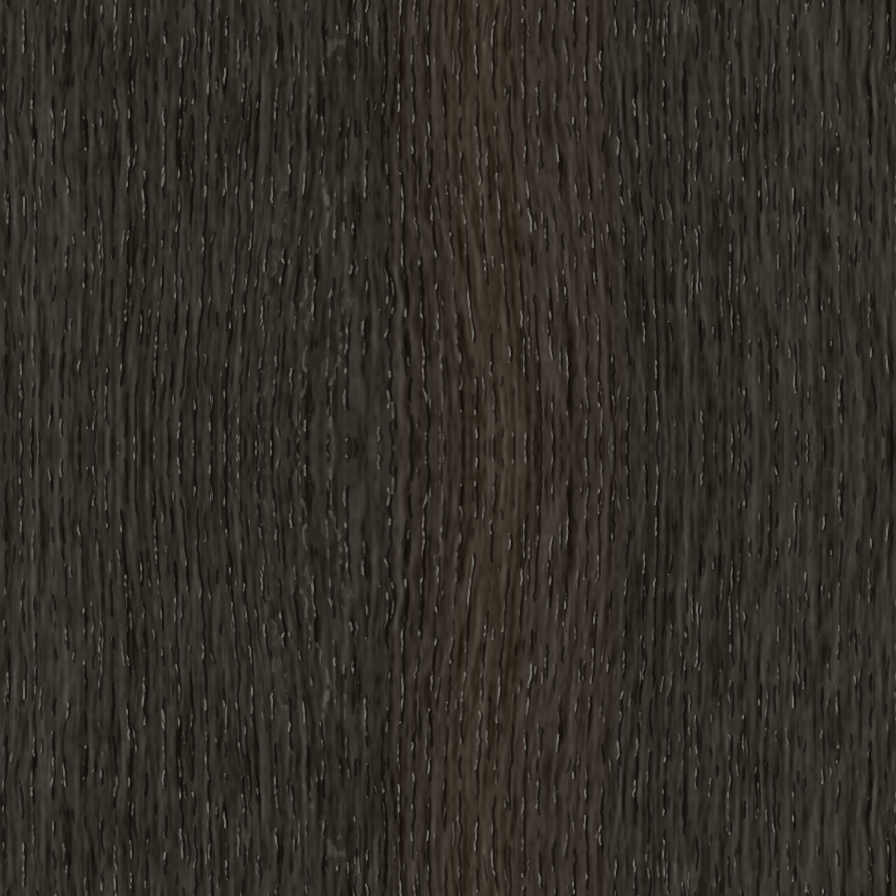
Give the GLSL for this texture, as a three.js fragment shader.

```glsl
// Dark stained oak: vertical fibres that bow around a cathedral figure,
// mirrored about the middle height. Embossed stretched noise makes fibres,
// jittered columns carry broken dark grooves with pale chalky ticks.
varying vec2 vUv;

const vec3 WOOD = vec3(0.197, 0.177, 0.154);
const vec3 WARM_TINT = vec3(0.021, 0.006, -0.006);
const vec3 CHALK = vec3(0.45, 0.44, 0.41);
const float FIGURE_X = 0.41;

float hash(vec2 p) {
  p = fract(p * vec2(0.1031, 0.1137));
  p += dot(p, p.yx + 33.33);
  return fract((p.x + p.y) * p.x * 17.0);
}

float noise(vec2 p) {
  vec2 cell = floor(p);
  vec2 f = fract(p);
  f = f * f * (3.0 - 2.0 * f);
  float low = mix(hash(cell), hash(cell + vec2(1.0, 0.0)), f.x);
  float high = mix(hash(cell + vec2(0.0, 1.0)), hash(cell + 1.0), f.x);
  return mix(low, high, f.y);
}

// Noise centred on zero
float ripple(vec2 p, vec2 frequency) {
  return noise(p * frequency + 19.0) - 0.5;
}

// Side-lit noise: bright on one flank of each fibre, dark on the other
float emboss(vec2 p, vec2 frequency) {
  vec2 q = p * frequency + 19.0;
  return noise(q) - noise(q + vec2(0.8, 0.25));
}

float band(float x, float centre, float width) {
  float d = (x - centre) / width;
  return exp(-d * d);
}

// Straightens the grain: lines bulge away from the figure at middle height
float grainCoordinate(vec2 p) {
  float d = p.x - FIGURE_X;
  float bow = 0.026 * d / sqrt(d * d + 0.010);
  bow *= band(p.y, 0.0, 0.24) * band(d, 0.0, 0.32);
  float drift = 0.010 * ripple(p, vec2(6.0, 5.0));
  float wobble = 0.0036 * ripple(p, vec2(40.0, 24.0));
  return p.x - bow + drift + wobble;
}

// Broad light and dark stripes along the plank
float stripeTone(float x) {
  float tone = 0.015 * band(x, 0.065, 0.035) + 0.010 * band(x, 0.91, 0.07);
  tone += 0.014 * band(x, 0.54, 0.06) + 0.008 * band(x, 0.655, 0.02);
  tone -= 0.012 * band(x, 0.725, 0.04) + 0.008 * band(x, 0.36, 0.05);
  tone -= 0.006 * band(x, 0.15, 0.03);
  return tone + 0.012 * ripple(vec2(x, 0.0), vec2(37.0, 1.0));
}

// Long fibres, finer threads and thin dark checks between them
float fibreTone(vec2 grain) {
  float tone = 0.078 * emboss(grain, vec2(175.0, 15.0));
  tone += 0.058 * emboss(grain + 3.0, vec2(260.0, 42.0));
  tone += 0.050 * ripple(grain + 7.0, vec2(125.0, 9.0));
  tone += 0.045 * ripple(grain + 9.0, vec2(300.0, 120.0));
  float check = smoothstep(0.62, 0.85, noise(grain * vec2(215.0, 22.0) + 5.0));
  return tone - 0.045 * check;
}

// Soft vertical line at x = 0
float stroke(float x, float halfWidth) {
  return 1.0 - smoothstep(halfWidth * 0.4, halfWidth * 1.3, abs(x));
}

// One wandering, broken line per column: dark groove in x, pale ticks in y
vec2 pores(vec2 grain, float columns, float density, float seed) {
  float column = floor(grain.x * columns);
  float id = column * 7.0 + seed;
  float y = grain.y + hash(vec2(column, seed)) * 3.0;
  float centre = 0.5 + 0.30 * (hash(vec2(id, 5.0)) - 0.5);
  float x = (fract(grain.x * columns) - centre) / columns;
  x += 0.0024 * (noise(vec2(id + 1.0, y * 70.0)) - 0.5);
  x += 0.0012 * (noise(vec2(id + 4.0, y * 190.0)) - 0.5);

  // Openness along the line also tapers its width
  float threshold = 1.0 - density + 0.24 * (hash(vec2(id, 9.0)) - 0.5);
  float open = smoothstep(threshold, threshold + 0.25, noise(vec2(id + 2.0, y * 52.0)));
  float groove = open * stroke(x, 0.0009 + 0.0009 * open);

  // Ticks break into grains of uneven brightness
  float tick = smoothstep(0.48, 0.74, noise(vec2(id + 3.0, y * 88.0)));
  tick *= smoothstep(0.1, 0.5, open);
  float grit = smoothstep(0.1, 0.8, noise(grain * vec2(240.0, 230.0)));
  float rim = tick * mix(0.2, 1.0, grit) * stroke(x + 0.0019, 0.0005 + 0.0009 * tick);
  return vec2(groove, rim);
}

// Ragged nested arcs on the left half of the figure: shade in x, chalk in y
vec2 cathedral(vec2 p) {
  float r = length(vec2((p.x - FIGURE_X) / 0.105, p.y / 0.43));
  r += 0.12 * ripple(p, vec2(45.0, 28.0)) + 0.12 * ripple(p, vec2(150.0, 75.0));
  float ring = fract(r * 2.8);
  float area = 1.0 - smoothstep(FIGURE_X - 0.03, FIGURE_X, p.x);
  area *= 1.0 - smoothstep(1.0, 1.25, r);
  float edge = smoothstep(0.0, 0.06, ring) * (1.0 - smoothstep(0.08, 0.2, ring));
  float specks = smoothstep(0.48, 0.75, noise(p * vec2(260.0, 150.0)));
  return area * vec2(ring - 0.5, edge * specks);
}

void main() {
  vec2 p = vec2(vUv.x, abs(vUv.y - 0.5));
  vec2 grain = vec2(grainCoordinate(p), p.y);

  // Wood body
  float warmth = band(grain.x, 0.54, 0.08) + 0.5 * band(grain.x, 0.655, 0.025);
  vec2 arcs = cathedral(p);
  float tone = stripeTone(grain.x) + fibreTone(grain) - 0.02 * arcs.x;
  vec3 color = WOOD + 0.006 + tone + warmth * WARM_TINT;

  // Coarse and fine pores, sparser toward both sides and inside the figure
  float middle = smoothstep(0.08, 0.16, p.x) * (1.0 - smoothstep(0.7, 0.85, p.x));
  middle *= 1.0 - 0.6 * band(p.x, 0.35, 0.05);
  vec2 coarse = pores(grain, 57.0, mix(0.52, 0.80, middle), 3.0);
  vec2 fine = pores(grain + 0.37, 89.0, mix(0.42, 0.36, middle), 41.0);
  float groove = max(coarse.x, 0.75 * fine.x);
  float rim = max(max(coarse.y, 0.7 * fine.y), 0.5 * arcs.y);
  color = mix(color, color * 0.50, groove);
  color = mix(color, CHALK, 0.95 * rim);

  gl_FragColor = vec4(max(color, vec3(0.080, 0.063, 0.046)), 1.0);
}
```
